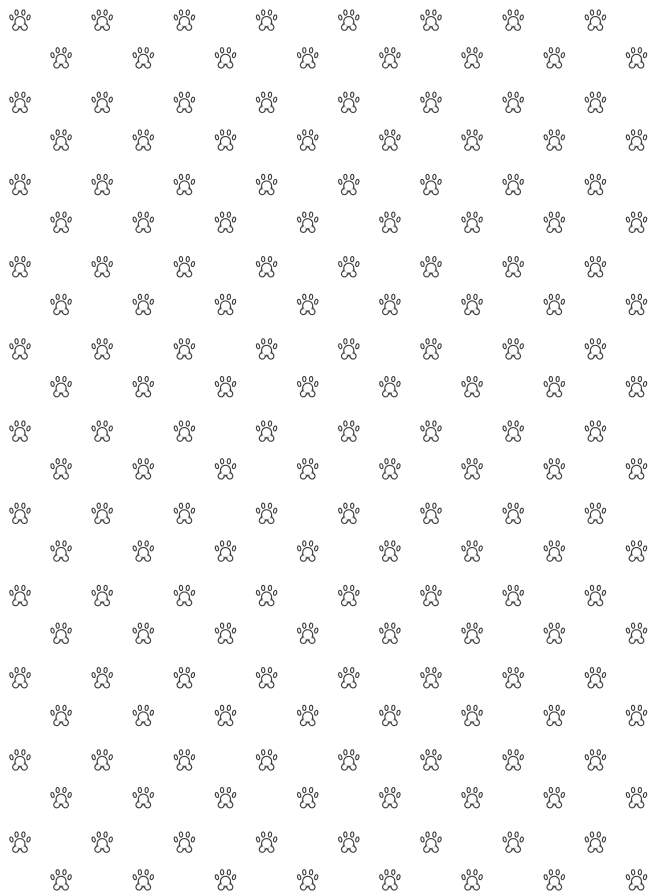
Write a Shadertoy shader that draws this pattern.

```glsl
#define ROWS 10.9                    // repeats down the canvas height
#define FIRST_PAW vec2(0.243, 0.243) // first centre from top left, in repeats
#define STAGGER vec2(0.5, 0.459)     // offset of the second lattice, in repeats
#define PAW_UNITS 104.0              // drawing units per repeat
#define LINE_WIDTH 1.45              // in drawing units
#define PAPER vec3(1.0)
#define INK vec3(0.24, 0.24, 0.235)

float smoothUnion(float a, float b, float k) {
    float h = max(k - abs(a - b), 0.0) / k;
    return min(a, b) - 0.25 * h * h * k;
}

float ellipseDistance(vec2 p, vec2 radii) {
    float k = length(p / radii);
    float slope = length(p / (radii * radii));
    return k * (k - 1.0) / max(slope, 1e-4);
}

float toeDistance(vec2 p, vec2 centre, vec2 radii, float lean) {
    float c = cos(lean), s = sin(lean);
    return ellipseDistance(mat2(c, s, -s, c) * (p - centre), radii);
}

// Symmetric paw: domed pad with two lower lobes, and two toes per side
float pawDistance(vec2 p) {
    p.x = abs(p.x);
    float dome = length(p - vec2(0.0, -2.0)) - 6.3;
    float lobe = length(p - vec2(5.5, -9.3)) - 3.7;
    float pad = smoothUnion(dome, lobe, 3.0);
    float innerToe = toeDistance(p, vec2(4.3, 9.4), vec2(2.0, 3.2), 0.08);
    float outerToe = toeDistance(p, vec2(10.8, 3.2), vec2(1.9, 3.1), 0.28);
    return min(pad, min(innerToe, outerToe));
}

// Distance to the paw of the nearest cell in one square lattice
float latticeDistance(vec2 p, vec2 origin) {
    vec2 local = fract(p - origin + 0.5) - 0.5;
    return pawDistance(local * vec2(1.0, -1.0) * PAW_UNITS);
}

// Share of a pixel covered by the outline, also for lines below a pixel
float strokeCoverage(float d, float pixel) {
    float halfWidth = 0.5 * LINE_WIDTH;
    return clamp((d + halfWidth) / pixel + 0.5, 0.0, 1.0)
         - clamp((d - halfWidth) / pixel + 0.5, 0.0, 1.0);
}

void mainImage(out vec4 fragColor, in vec2 fragCoord) {
    // Repeat units, measured downward from the top left
    vec2 p = vec2(fragCoord.x, iResolution.y - fragCoord.y) * ROWS / iResolution.y;
    float pixel = ROWS * PAW_UNITS / iResolution.y;

    // Two interleaved lattices
    float d = min(latticeDistance(p, FIRST_PAW),
                  latticeDistance(p, FIRST_PAW + STAGGER));

    fragColor = vec4(mix(PAPER, INK, strokeCoverage(d, pixel)), 1.0);
}
```
